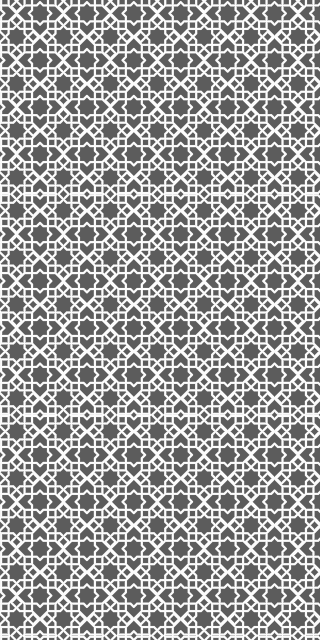
A WebGL 1 fragment shader for this pattern:

```glsl
precision highp float;

uniform vec2 u_resolution;

const float CELLS_ACROSS = 6.823;
const float CELL = 4.0;                // width of one repeat
const float STAR = 0.68;               // half side of the star's squares
const float SQUARE = 1.0 - STAR;       // half side of the small squares
const float LINE = 0.095;              // half width of the lines
const float CROP = 0.586;              // from a star's centre to a panel edge
const float SEAM = 0.37;               // height of the lowest seam
const vec3 GROUND = vec3(0.36);
const vec3 STRAP = vec3(0.99);

float segmentDistance(vec2 p, vec2 a, vec2 b) {
  vec2 along = b - a;
  float t = clamp(dot(p - a, along) / dot(along, along), 0.0, 1.0);
  return length(p - a - along * t);
}

// Reflects a point into the octant where x >= y >= 0.
vec2 foldOctant(vec2 p) {
  p = abs(p);
  return p.x < p.y ? p.yx : p;
}

vec2 turnEighth(vec2 p) {
  return vec2(p.x + p.y, p.y - p.x) * sqrt(0.5);
}

// Outline of an eight-pointed star made of two crossed squares.
float starDistance(vec2 p, float halfSide) {
  p = foldOctant(p);
  float tip = halfSide * sqrt(2.0);
  vec2 notch = vec2(halfSide, tip - halfSide);
  return min(segmentDistance(p, vec2(tip, 0.0), notch),
             segmentDistance(p, notch, vec2(halfSide)));
}

float squareDistance(vec2 p, float halfSide) {
  vec2 d = abs(p) - halfSide;
  return abs(length(max(d, 0.0)) + min(max(d.x, d.y), 0.0));
}

// Distance to the nearest strap; a star lies at the centre of each cell.
float latticeDistance(vec2 p, float star, float square) {
  vec2 q = foldOctant(mod(p + 0.5 * CELL, CELL) - 0.5 * CELL);
  float d = min(starDistance(q, star), starDistance(q - 2.0, star));
  d = min(d, squareDistance(q - 1.0, square));

  // Crossing between four stars
  vec2 squareCorner = vec2(1.0 + square, 1.0 - square);
  d = min(d, segmentDistance(q, vec2(2.0, 0.0), squareCorner));

  // Diamonds on the tips of the corner stars only
  vec2 diamond = vec2(2.0, 2.0 - (star + square) * sqrt(2.0));
  return min(d, squareDistance(turnEighth(q - diamond), square));
}

void main() {
  float unitsAcross = CELLS_ACROSS * CELL;
  float pixel = unitsAcross / u_resolution.x;
  vec2 p = gl_FragCoord.xy * pixel;

  // Vertical panels cut through the stars, leaving cropped rows at the seams
  float panelHeight = 5.0 * CELL - 2.0 * CROP;
  p.y = mod(p.y - SEAM, panelHeight);

  float d = latticeDistance(p - (CELL - CROP), STAR, SQUARE);
  float coverage = 1.0 - smoothstep(-0.65 * pixel, 0.65 * pixel, d - LINE);
  gl_FragColor = vec4(mix(GROUND, STRAP, coverage), 1.0);
}
```
